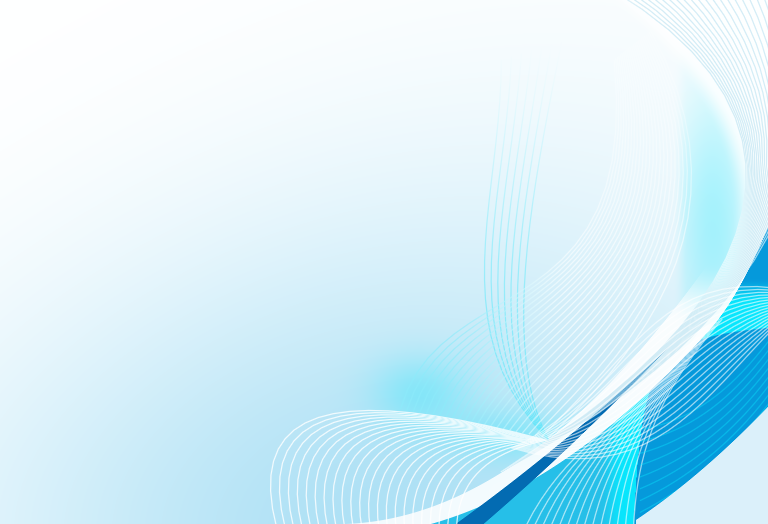
Write a Shadertoy shader that draws this background.

```glsl
// Pale blue background with sweeping cyan ribbons and bundles of fine curved lines.

// Values to tune; lengths are in canvas heights
const float ASPECT = 1.463;
const float LINE_HALF_WIDTH = 0.0012;
const int CURVE_STEPS = 20;

const vec3 WHITE = vec3(1.0);
const vec3 SKY = vec3(0.68, 0.88, 0.96);
const vec3 CORNER = vec3(0.86, 0.94, 0.98);
const vec3 BLUE = vec3(0.02, 0.60, 0.86);
const vec3 AQUA = vec3(0.15, 0.75, 0.91);
const vec3 CYAN = vec3(0.03, 0.90, 0.99);
const vec3 DEEP = vec3(0.01, 0.42, 0.70);
const vec3 MESH = vec3(0.72, 0.88, 0.94);

float pixel; // size of one pixel in canvas heights

// Smooth step across an edge: 1 where d is positive
float edge(float d) { return clamp(d / pixel + 0.5, 0.0, 1.0); }

float segmentDistance(vec2 p, vec2 a, vec2 b) {
    vec2 pa = p - a, ba = b - a;
    return length(pa - ba * clamp(dot(pa, ba) / max(dot(ba, ba), 1e-8), 0.0, 1.0));
}

// Point of a cubic Bezier curve whose columns are its control points
vec2 bezier(mat4x2 c, float t) {
    float s = 1.0 - t;
    return c * vec4(s * s * s, 3.0 * s * s * t, 3.0 * s * t * t, t * t * t);
}

// True if p may lie near the curve, by the box of its control points
bool nearHull(vec2 p, vec2 lo, vec2 hi) {
    vec2 margin = vec2(2.0 * pixel + LINE_HALF_WIDTH);
    return all(greaterThan(p, lo - margin)) && all(lessThan(p, hi + margin));
}

// Coverage of count lines blended from the first curve to the last
float bundle(vec2 p, mat4x2 first, mat4x2 last, int count) {
    float nearest = 1.0;
    for (int i = 0; i < count; i++) {
        mat4x2 c = first + (last - first) * (float(i) / float(count - 1));
        vec2 lo = min(min(c[0], c[1]), min(c[2], c[3]));
        vec2 hi = max(max(c[0], c[1]), max(c[2], c[3]));
        if (!nearHull(p, lo, hi)) continue;
        vec2 a = c[0];
        for (int j = 1; j <= CURVE_STEPS; j++) {
            vec2 b = bezier(c, float(j) / float(CURVE_STEPS));
            nearest = min(nearest, segmentDistance(p, a, b));
            a = b;
        }
    }
    return edge(LINE_HALF_WIDTH - nearest);
}

// Soft elliptical glow
float glow(vec2 p, vec2 centre, vec2 size) {
    vec2 q = (p - centre) / size;
    return exp(-dot(q, q));
}

void mainImage(out vec4 fragColor, in vec2 fragCoord) {
    vec2 p = fragCoord / iResolution.xy * vec2(ASPECT, 1.0);
    pixel = 1.0 / iResolution.y;

    // Backdrop and soft cyan light
    vec3 col = mix(WHITE, SKY, glow(p, vec2(0.75, -0.02), vec2(0.8, 0.5 + 0.15 * p.x)));
    col = mix(col, CYAN, 0.30 * glow(p, vec2(0.80, 0.25), vec2(0.09, 0.07)));
    col = mix(col, CYAN, 0.28 * glow(p, vec2(0.97, 0.17), vec2(0.13, 0.05)));
    col = mix(col, CYAN, 0.30 * glow(p, vec2(1.36, 0.58), vec2(0.07, 0.24)) * smoothstep(1.28, 1.31, p.x));

    // White sweep: a rising lower band joined to an upper arc
    float e = p.x - 0.658;
    float lowerBand = edge(0.036 * e + 0.988 * e * e - p.y) * step(0.0, e);
    float arcX = 1.414 - 1.46 * (p.y - 0.6) * (p.y - 0.6);
    float upperArc = smoothstep(-0.02, 0.03, p.x - arcX);
    float sweep = mix(lowerBand, upperArc, smoothstep(0.38, 0.50, p.y));
    col = mix(col, WHITE, 0.85 * sweep);

    // Blue body with its cyan ribbon
    e = p.x - 0.821;
    float bend = max(e - 0.53, 0.0);
    float bodyTop = 0.284 * e + 0.78 * e * e + 5.0 * bend * bend;
    float body = edge(bodyTop - p.y) * step(0.0, e);
    float ribbonBase = 0.40 - 0.007 / max(p.x - 1.19, 0.001);
    float ribbon = edge(p.y - ribbonBase) * (1.0 - smoothstep(0.42, 0.47, p.y));
    vec3 leftTint = mix(AQUA, CYAN, smoothstep(1.14, 1.19, p.x));
    col = mix(col, mix(BLUE, leftTint, ribbon), body);

    // Pale corner below the body
    e = p.x - 1.212;
    float corner = edge(0.008 + 0.674 * e + 0.74 * e * e - p.y) * step(0.0, e);

    // Dark tapering blade
    e = p.x - 0.868;
    float bladeTop = 0.72 * e + 0.27 * e * e;
    float bladeBase = bladeTop - 0.045 * (1.0 - e / 0.401);
    col = mix(col, DEEP, edge(bladeTop - p.y) * edge(p.y - bladeBase));

    // Fine lines, from the back to the front
    float fadeUp = 1.0 - smoothstep(0.35, 0.95, p.y);
    float veil = bundle(p, mat4x2(1.045, 0.16, 0.84, 0.37, 0.955, 0.62, 0.955, 0.885),
                           mat4x2(1.045, 0.16, 0.955, 0.33, 1.01, 0.62, 1.07, 0.92), 7);
    col = mix(col, CYAN, 0.32 * veil * fadeUp);
    float wing = bundle(p, mat4x2(0.763, 0.22, 0.84, 0.485, 1.22, 0.37, 1.17, 0.885),
                           mat4x2(1.045, 0.165, 1.18, 0.295, 1.45, 0.56, 1.24, 0.94), 24);
    vec3 wingTint = mix(vec3(0.55, 0.92, 0.98), WHITE, smoothstep(0.85, 1.1, p.x));
    col = mix(col, wingTint, 0.65 * wing * (0.3 + 0.7 * fadeUp));
    float loopLines = bundle(p, mat4x2(0.54, -0.05, 0.44, 0.24, 0.65, 0.265, 1.04, 0.16),
                                mat4x2(0.87, -0.04, 0.86, 0.10, 0.95, 0.14, 1.04, 0.16), 22);
    col = mix(col, WHITE, 0.8 * loopLines);
    float mesh = bundle(p, mat4x2(1.165, 1.02, 1.585, 0.77, 1.45, 0.43, 1.045, 0.16),
                           mat4x2(1.51, 1.02, 1.60, 0.62, 1.41, 0.35, 0.955, 0.10), 24);
    col = mix(col, mix(WHITE, MESH, sweep * (1.0 - body)), 0.6 * mesh);
    float fan = bundle(p, mat4x2(0.99, -0.03, 1.07, 0.16, 1.22, 0.20, 1.335, 0.37),
                          mat4x2(1.206, -0.03, 1.21, 0.12, 1.24, 0.235, 1.375, 0.39), 14);
    col = mix(col, WHITE, 0.6 * fan);
    float ripples = bundle(p, mat4x2(1.22, 0.18, 1.335, 0.20, 1.41, 0.275, 1.48, 0.37),
                              mat4x2(1.22, 0.0, 1.335, 0.065, 1.43, 0.16, 1.48, 0.235), 9);
    col = mix(col, CYAN, 0.4 * ripples);
    col = mix(col, CORNER, corner);
    float ring = bundle(p, mat4x2(1.48, 0.45, 1.22, 0.485, 1.18, 0.235, 0.975, 0.145),
                           mat4x2(1.48, 0.38, 1.335, 0.235, 1.24, 0.065, 0.975, 0.145), 18);
    col = mix(col, WHITE, 0.6 * ring);

    fragColor = vec4(col, 1.0);
}
```
